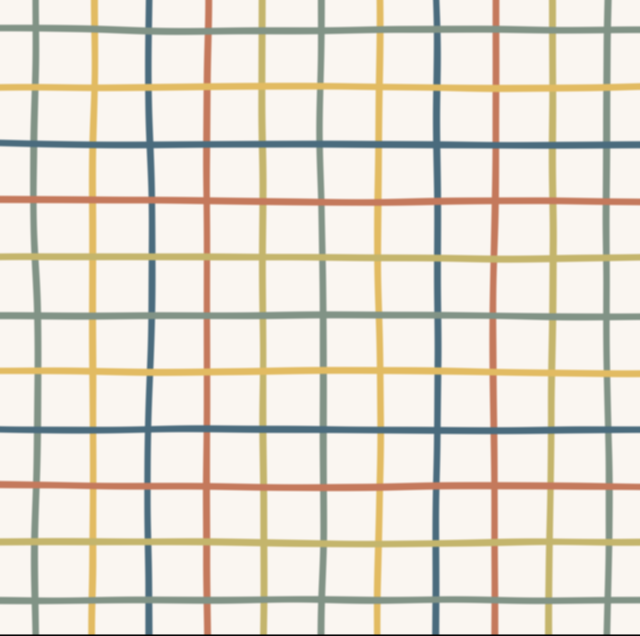
Reproduce this pattern procedurally as a WebGL 2 fragment shader.

```glsl
#version 300 es
precision highp float;
// Hand-drawn plaid: eleven thin lines across and eleven down, on cream.
// Each line is a distance band whose centre and width drift with smooth
// 1D noise; five colours cycle in order, horizontals lie over verticals.

uniform vec2 u_resolution;
out vec4 fragColor;

const vec3 CREAM = vec3(0.981, 0.964, 0.945);
const vec3 BORDER = vec3(0.03);
const vec3 INKS[5] = vec3[5](
    vec3(0.505, 0.575, 0.525),   // sage
    vec3(0.885, 0.735, 0.385),   // honey
    vec3(0.290, 0.420, 0.490),   // blue
    vec3(0.770, 0.475, 0.360),   // terracotta
    vec3(0.770, 0.710, 0.425));  // olive

// Lengths are fractions of the canvas width; x for verticals, y for horizontals
const vec2 PITCH = vec2(0.08945, 0.08906);
const vec2 FIRST_LINE = vec2(0.0560, 0.0469);  // from left, from top
const vec2 WOBBLE = vec2(0.0052, 0.0036);
const float HALF_WIDTH = 0.0053;
const float BORDER_HEIGHT = 0.0024;
const float SOFTNESS = 0.0025;

float hash(vec2 p) {
    vec3 q = fract(vec3(p.xyx) * vec3(0.1031, 0.1030, 0.0973));
    q += dot(q, q.yzx + 33.33);
    return fract((q.x + q.y) * q.z);
}

// Smooth noise in -1..1 along t, different for each seed
float drift(float t, float seed) {
    float cell = floor(t);
    float blend = smoothstep(0.0, 1.0, t - cell);
    return 2.0 * mix(hash(vec2(cell, seed)), hash(vec2(cell + 1.0, seed)), blend) - 1.0;
}

// Coverage of a shape from its signed distance
float cover(float dist, float soft) {
    return 1.0 - smoothstep(-soft, soft, dist);
}

// Colour and coverage of the nearest line in one direction
vec4 strokeLayer(float across, float along, float first, float pitch,
                 float wobble, float seed, float soft) {
    float index = round((across - first) / pitch);
    float id = index + seed;
    float phase = hash(vec2(id, 7.0));
    float offset = 0.75 * drift(along * 3.2 + phase + 10.0, id)
                 + 0.25 * drift(along * 8.0 + phase + 40.0, id);
    float centre = first + index * pitch + wobble * offset;
    float halfWidth = HALF_WIDTH * (1.0 + 0.07 * drift(along * 9.0 + 70.0, id));
    float coverage = cover(abs(across - centre) - halfWidth, soft);
    return vec4(INKS[int(mod(index, 5.0))], coverage);
}

void main() {
    float pixel = 1.0 / u_resolution.x;
    float soft = max(pixel, SOFTNESS);
    // x runs from the left edge, y from the top edge
    vec2 p = vec2(gl_FragCoord.x, u_resolution.y - gl_FragCoord.y) * pixel;

    vec4 vertical = strokeLayer(p.x, p.y, FIRST_LINE.x, PITCH.x, WOBBLE.x, 20.0, soft);
    vec4 horizontal = strokeLayer(p.y, p.x, FIRST_LINE.y, PITCH.y, WOBBLE.y, 50.0, soft);

    vec3 color = mix(CREAM, vertical.rgb, vertical.a);
    color = mix(color, horizontal.rgb, horizontal.a);

    // Thin dark rule along the bottom edge
    float rule = cover(gl_FragCoord.y * pixel - BORDER_HEIGHT, 0.5 * pixel);
    fragColor = vec4(mix(color, BORDER, rule), 1.0);
}
```
